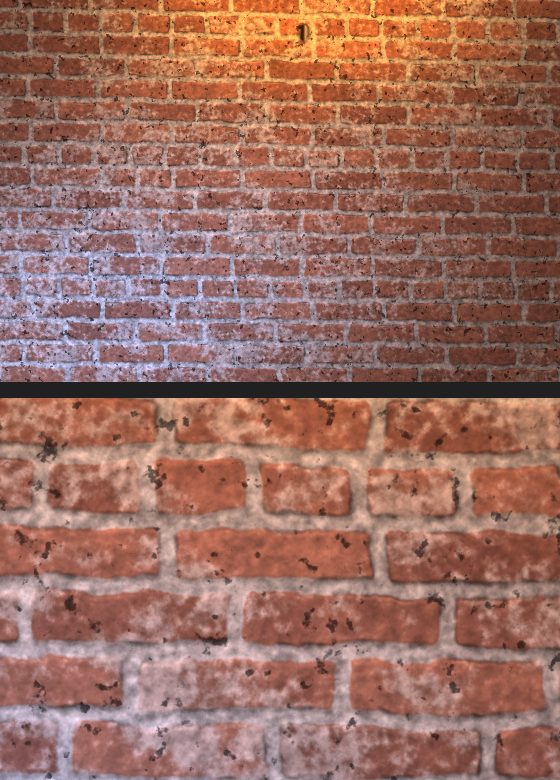
Top, the full canvas; bottom, a detail of the centre.
This texture is drawn by a Shadertoy shader. Its source:

```glsl
// Weathered brick wall with header courses, warm lamp light above and cool light below left.
#define BRICKS_ACROSS 7.96
#define COURSES vec2(17.24, 17.64)
#define COURSE_SHIFT vec2(0.57, 0.05)
#define MORTAR_WIDTH 0.0125
#define WOBBLE 0.0075
#define RELIEF 0.36
#define BRICK_DARK vec3(0.49, 0.28, 0.23)
#define BRICK_LIGHT vec3(0.70, 0.41, 0.32)
#define MORTAR vec3(0.71, 0.59, 0.55)
#define WARM_LIGHT vec3(1.55, 1.25, 0.68)
#define COOL_LIGHT vec3(0.97, 1.17, 1.52)

float hash(vec2 p) {
    return fract(sin(dot(p, vec2(127.1, 311.7))) * 43758.5453);
}

float noise(vec2 p) {
    vec2 i = floor(p), f = fract(p);
    f = f * f * (3.0 - 2.0 * f);
    return mix(mix(hash(i), hash(i + vec2(1, 0)), f.x),
               mix(hash(i + vec2(0, 1)), hash(i + vec2(1, 1)), f.x), f.y);
}

// Each octave is rotated, which hides the noise grid
float fbm(vec2 p) {
    float sum = 0.0, amp = 0.53;
    for (int i = 0; i < 4; i++) {
        p = mat2(1.6, 1.2, -1.2, 1.6) * p + 7.3;
        sum += amp * noise(p);
        amp *= 0.5;
    }
    return sum;
}

// Soft elliptical pool, 1 at its centre
float pool(vec2 uv, vec2 centre, vec2 radius) {
    vec2 d = (uv - centre) / radius;
    return exp(-dot(d, d));
}

// x: signed distance to the brick edge, yz: brick id
vec3 wall(vec2 p, float aspect) {
    p += WOBBLE * (vec2(noise(p * 26.0), noise(p * 26.0 + 40.0)) - 0.5);
    p += 0.7 * WOBBLE * (vec2(fbm(p * 50.0), fbm(p * 50.0 + 17.0)) - 0.5);
    float x = p.x / aspect;

    // Courses sag slightly towards the right
    float courses = mix(COURSES.x, COURSES.y, x);
    float v = (1.0 - p.y) * courses + mix(COURSE_SHIFT.x, COURSE_SHIFT.y, x);
    float row = floor(v);

    // Running bond; every sixth course and a few odd bricks are halves
    float phase = 0.4 + 0.47 * mod(row, 2.0) + 0.24 * (hash(vec2(row, 3.0)) - 0.5);
    float across = x * BRICKS_ACROSS - phase;
    bool header = abs(mod(row, 6.0) - 1.0) < 0.5;
    bool halved = header || hash(vec2(floor(across), row + 50.0)) > 0.97;
    float pieces = halved ? 2.0 : 1.0;
    vec2 cell = vec2(across * pieces, v), id = floor(cell);

    vec2 size = vec2(aspect / (BRICKS_ACROSS * pieces), 1.0 / courses);
    vec2 local = (fract(cell) - 0.5) * size;
    vec2 corner = 0.5 * (size - MORTAR_WIDTH) - 0.0016 * hash(id + 9.0);
    float rounding = 0.006;
    vec2 q = abs(local) - corner + rounding;
    float d = length(max(q, 0.0)) + min(max(q.x, q.y), 0.0) - rounding;
    return vec3(d, id);
}

float height(vec2 p, float aspect) {
    return 0.8 * smoothstep(0.004, -0.004, wall(p, aspect).x) + 1.2 * fbm(p * 42.0);
}

void mainImage(out vec4 fragColor, in vec2 fragCoord) {
    vec2 uv = fragCoord / iResolution.xy;
    float aspect = iResolution.x / iResolution.y;
    vec2 p = vec2(uv.x * aspect, uv.y);
    float pixel = 1.0 / iResolution.y;
    float warm = min(1.0, 1.2 * pool(uv, vec2(0.56, 1.03), vec2(0.34, 0.30)));
    float cool = min(1.0, 1.25 * pool(uv, vec2(0.17, 0.17), vec2(0.40, 0.34)));

    vec3 brick = wall(p, aspect);
    float soft = max(0.0018, pixel);
    float mask = 1.0 - smoothstep(-soft, soft, brick.x);
    float grain = fbm(p * 62.0);
    float tone = hash(brick.yz);

    // Fired clay, mortar and the lime smeared over the faces
    vec3 mortar = MORTAR * (0.62 + 0.76 * grain);
    vec3 clay = mix(BRICK_DARK, BRICK_LIGHT, 0.55 * tone + 0.45 * fbm(p * 14.0));
    clay *= 0.76 + 0.48 * grain;
    float limeBias = 0.12 * cool + 0.06 * pool(uv, vec2(0.85, 0.68), vec2(0.25, 0.12))
                   + 0.08 * pool(uv, vec2(0.1, 0.5), vec2(0.35, 0.12));
    float lime = fbm(p * vec2(9.0, 13.0)) + 0.2 * (hash(brick.yz + 5.0) - 0.5);
    lime = smoothstep(0.48, 0.82, lime + limeBias + 0.55 * (grain - 0.5));
    vec3 colour = mix(mortar, mix(clay, mortar, 0.7 * lime), mask);

    // Small pits, faint broken seams and raking relief
    float pits = smoothstep(0.66, 0.8, fbm(p * 46.0 + 3.0));
    colour *= 1.0 - 0.55 * pits;
    float seam = exp(-pow(brick.x / 0.0022, 2.0));
    colour *= 1.0 - 0.34 * seam * smoothstep(0.4, 0.7, fbm(p * 20.0 + 5.0));
    float slope = height(p, aspect) - height(p + vec2(-0.001, 0.003), aspect);
    colour *= clamp(1.0 + RELIEF * slope, 0.55, 1.4);

    // Dim edges, bluish pool at the lower left, lamp pool at the top
    float ambient = mix(0.55, 1.02, pool(uv, vec2(0.42, 0.5), vec2(0.42, 0.46)));
    vec3 light = ambient * vec3(1.03, 0.99, 0.96);
    light = mix(light, COOL_LIGHT, cool);
    light = mix(light, WARM_LIGHT, warm);
    colour *= light;

    // Rusty bolt with its shadow
    vec2 b = p - vec2(0.542 * aspect, 0.915);
    b.y -= clamp(b.y, -0.012, 0.008);
    float bolt = length(b) - 0.006 - 0.006 * noise(p * 90.0);
    colour *= 1.0 - 0.4 * smoothstep(0.012, 0.0, bolt);
    vec3 rust = mix(vec3(0.22, 0.11, 0.05), vec3(0.9, 0.62, 0.3), smoothstep(-0.002, 0.006, b.x));
    colour = mix(colour, rust, smoothstep(soft, -soft, bolt));

    fragColor = vec4(clamp(colour, 0.0, 1.0), 1.0);
}
```
